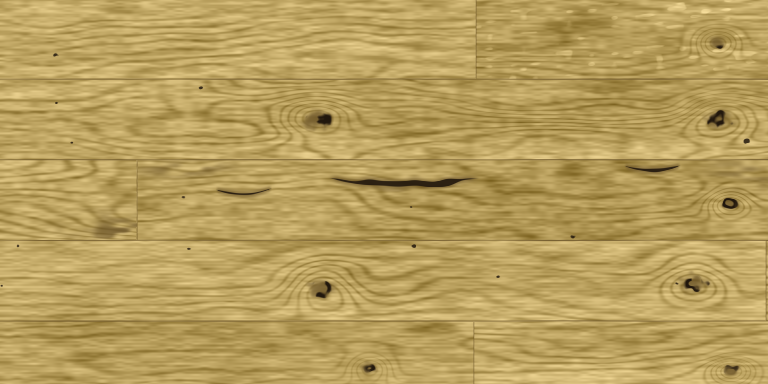
Write a Shadertoy shader that draws this texture.

```glsl
// Oak plank floor: five rows of boards with staggered butt joints.
// Grain is the contour lines of a stretched noise field, bent around knots;
// fibres, stains, cracks and pin holes are layered on top.

const float ROW_HEIGHT = 0.21;
const vec3 OAK = vec3(0.73, 0.63, 0.37);
const vec3 BROWN = vec3(0.41, 0.32, 0.15);
const vec3 HOLLOW = vec3(0.13, 0.09, 0.05);
const float TONE_STEP = 0.066;

float hash(vec2 p) {
    return fract(sin(dot(p, vec2(127.1, 311.7))) * 43758.5);
}

float noise(vec2 p) {
    vec2 i = floor(p), f = fract(p);
    f = f * f * (3.0 - 2.0 * f);
    return mix(mix(hash(i), hash(i + vec2(1, 0)), f.x),
               mix(hash(i + vec2(0, 1)), hash(i + vec2(1, 1)), f.x), f.y);
}

float fbm(vec2 p) {
    return 0.6 * noise(p) + 0.28 * noise(p * 2.1 + 7.3) + 0.12 * noise(p * 4.3 + 3.1);
}

// Joint line of a given half width around distance d
float seam(float d, float halfWidth, float aa) {
    return 1.0 - smoothstep(halfWidth - aa, halfWidth + aa, abs(d));
}

// Soft streaky stain
float stain(vec2 p, vec2 centre, vec2 size) {
    vec2 d = (p - centre) / size;
    return exp(-dot(d, d)) * smoothstep(0.2, 0.75, noise(p * vec2(22, 75)));
}

// Ragged lens-shaped split: x is the hollow, y the brown rim
vec2 crack(vec2 p, vec2 centre, float halfLength, float aa) {
    vec2 d = p - centre;
    float u = d.x / halfLength;
    float width = 0.055 * halfLength * (1.0 - u * u) * (0.3 + 1.2 * noise(p * vec2(24, 60)));
    float dist = abs(d.y + 0.012 * u * u + 0.012 * (noise(p * vec2(14, 3)) - 0.5)) - width;
    float inside = 1.0 - smoothstep(0.85, 1.0, abs(u));
    return inside * vec2(1.0 - smoothstep(-aa, aa, dist),
                         1.0 - smoothstep(0.0, 0.012, dist));
}

void mainImage(out vec4 fragColor, in vec2 fragCoord) {
    float aa = 0.7 / iResolution.y;
    vec2 p = fragCoord / iResolution.y;
    p.y = 1.0 - p.y;

    // Board layout: joint position and tone of the left board in each row
    vec2 boards[5] = vec2[5](vec2(1.24, 0.25), vec2(3.0, 0.1), vec2(0.357, 0.4),
                             vec2(1.995, 0.15), vec2(1.234, -0.4));
    float rowPos = (p.y + 0.004) / ROW_HEIGHT;
    float row = clamp(floor(rowPos), 0.0, 4.0);
    vec2 board = boards[int(row)];
    float side = step(board.x, p.x);
    float seed = row * 2.0 + side;
    vec2 q = p + vec2(seed * 3.7, seed * 1.9);

    // Grain field, wavier in some boards than in others
    float waviness = mix(6.0, 11.0, hash(vec2(seed, 4.0)));
    float phase = p.y * 26.0 + waviness * fbm(q * vec2(1.5, 6.5))
                + 0.5 * noise(q * vec2(9, 30));
    float brown = 0.0, hollow = 0.0;

    // Knots: up to two per row, larger in odd rows
    float odd = mod(row, 2.0);
    for (int i = 0; i < 2; i++) {
        if (i == 0 && odd < 0.5 && row < 3.0) continue;
        vec2 id = vec2(row, float(i));
        vec2 jitter = vec2(hash(id + 2.3), hash(id + 8.1)) - 0.5;
        vec2 centre = vec2(0.9 + 0.96 * id.y + 0.16 * jitter.x,
                           (row + 0.6 + 0.25 * jitter.y) * ROW_HEIGHT - 0.004);
        float radius = mix(0.017, 0.027, odd);
        vec2 d = (p - centre) / (radius * vec2(1.5, 1.0));
        float e = length(d) + 0.6 * (noise(p * 65.0) - 0.5);
        phase += 5.0 * exp(-0.22 * dot(d, d));
        brown = max(brown, 0.75 * (1.0 - smoothstep(0.3, 1.2, e)));
        float ring = 1.0 - smoothstep(0.1, 0.35, abs(e - 0.5));
        hollow = max(hollow, ring * smoothstep(0.4, 0.7, noise(p * 48.0 + seed)));
    }

    // Tone from growth lines, broad bands, fibres and pale ray flecks
    float sharp = 1.0 - smoothstep(0.25, 0.8, fwidth(phase));
    float line = pow(0.5 + 0.5 * sin(6.2832 * phase), 3.0);
    float tone = 0.6 + board.y * (1.0 - 2.0 * side);
    tone -= 1.7 * mix(0.31, line, sharp) * (0.5 + noise(q * vec2(4, 15)));
    tone += 2.8 * (fbm(q * vec2(1.2, 9.0) + 11.0) - 0.5);
    tone += 2.0 * (noise(q * vec2(16, 130)) - 0.5) + 1.8 * (noise(q * vec2(45, 210)) - 0.5);
    float rays = step(row, 0.5) * side;
    tone += 1.6 * rays * smoothstep(0.72, 0.9, noise(q * vec2(28, 85) + p.x * 6.0));

    // Stains and the chain of splits in the middle row
    if (row == 2.0) {
        float left = stain(p, vec2(0.32, 0.6), vec2(0.12, 0.04)) * (1.0 - side);
        float right = stain(p, vec2(0.48, 0.44), vec2(0.1, 0.018))
                    + stain(p, vec2(1.94, 0.45), vec2(0.07, 0.035));
        brown = max(brown, 0.8 * (left + right * side));
        for (int i = 0; i < 3; i++) {
            float k = float(i);
            float x = 0.635 + 0.3 * k + 0.116 * k * k;
            vec2 c = crack(p, vec2(x, 0.54 - 0.058 * x), i == 1 ? 0.2 : 0.075, aa);
            hollow = max(hollow, 0.9 * c.x);
            brown = max(brown, 0.55 * c.y);
        }
    }

    // Scattered pin holes
    for (int i = 0; i < 14; i++) {
        vec2 id = vec2(float(i), 5.7);
        vec2 d = p - vec2(2.0 * hash(id), hash(id + 3.1));
        float radius = 0.002 + 0.006 * pow(hash(id + 6.4), 3.0);
        float dist = length(d * vec2(0.75, 1.0)) + 0.003 * (noise(p * 150.0) - 0.5);
        hollow = max(hollow, 0.85 * (1.0 - smoothstep(radius - aa, radius + aa, dist)));
    }

    // Joints between rows and at board ends
    float rowGap = (rowPos - floor(rowPos + 0.5)) * ROW_HEIGHT;
    float joint = seam(rowGap, 0.0015, aa) * (0.4 + 0.5 * noise(vec2(p.x * 7.0, row)));
    joint = max(joint, 0.5 * seam(p.x - board.x, 0.0013, aa));

    vec3 color = OAK + TONE_STEP * tone;
    color = mix(color, BROWN, clamp(max(brown, joint), 0.0, 1.0));
    color = mix(color, HOLLOW, clamp(hollow, 0.0, 1.0));
    fragColor = vec4(clamp(color, 0.0, 1.0), 1.0);
}
```
